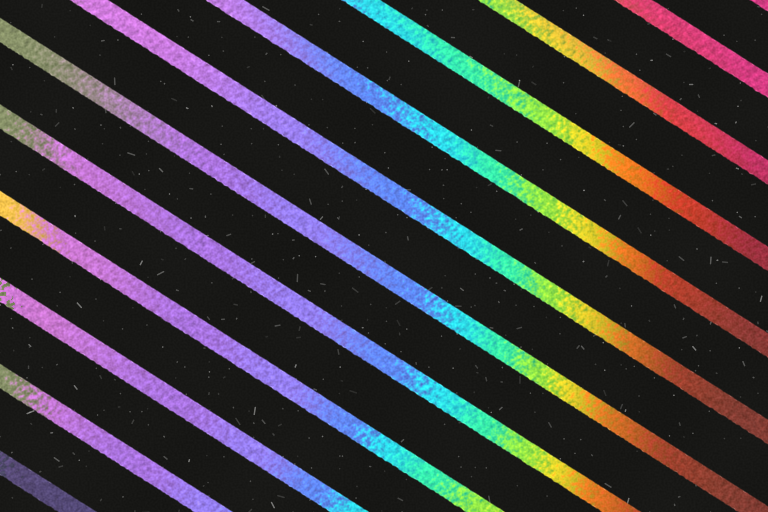
Write a Shadertoy shader that draws this pattern.

```glsl
// Diagonal holographic foil stripes on matte black card.
// Stripes repeat by rounding a slanted coordinate; a curved spectrum ramp colours
// the foil, and gradient noise adds crinkles, ragged edges, grain and dust.

#define SLOPE 0.636        // fall of the stripes per unit of width
#define PERIOD 0.169       // vertical spacing, in canvas heights
#define OFFSET 0.0586      // top-left start of stripe 0
#define HALF_WIDTH 0.0202  // half stripe width, square to its edge
#define BEND 0.80          // curvature of the colour fronts
#define CRINKLE 0.17       // strength of the foil relief
#define RAGGED 0.0011      // edge wear
#define DUST 0.30          // share of dusty cells
#define CARD vec3(0.092, 0.092, 0.084)

float hash(vec2 p) {
    vec3 q = fract(p.xyx * vec3(0.1031, 0.1030, 0.0973));
    q += dot(q, q.yzx + 33.33);
    return fract((q.x + q.y) * q.z);
}

float gradientDot(vec2 cell, vec2 offset) {
    float angle = 6.2832 * hash(cell);
    return dot(vec2(cos(angle), sin(angle)), offset);
}

// Gradient noise, about -0.7 to 0.7
float noise(vec2 p) {
    vec2 i = floor(p), f = p - i;
    vec2 w = f * f * f * (f * (f * 6.0 - 15.0) + 10.0);
    vec2 e = vec2(0.0, 1.0);
    return mix(mix(gradientDot(i, f), gradientDot(i + e.yx, f - e.yx), w.x),
               mix(gradientDot(i + e, f - e), gradientDot(i + 1.0, f - 1.0), w.x), w.y);
}

// Foil spectrum: rgb and position of each stop
vec3 spectrum(float u) {
    const vec4 stops[11] = vec4[11](
        vec4(0.80, 0.47, 0.82, 0.10), vec4(0.66, 0.45, 0.87, 0.40),
        vec4(0.59, 0.50, 0.95, 0.62), vec4(0.38, 0.54, 0.97, 0.80),
        vec4(0.18, 0.86, 0.92, 0.89), vec4(0.22, 0.93, 0.68, 0.99),
        vec4(0.58, 0.91, 0.28, 1.08), vec4(0.90, 0.85, 0.17, 1.16),
        vec4(0.95, 0.50, 0.13, 1.24), vec4(0.84, 0.25, 0.16, 1.33),
        vec4(0.66, 0.15, 0.26, 1.50));
    vec3 col = stops[0].rgb;
    for (int i = 1; i < 11; i++)
        col = mix(col, stops[i].rgb, smoothstep(stops[i - 1].w, stops[i].w, u));
    return col;
}

// Colour of stripe k at point p, with uneven tints near the canvas sides
vec3 foil(vec2 p, float k, float relief) {
    float dy = p.y - 0.51;
    float u = p.x + BEND * dy * dy * (1.0 - smoothstep(0.6, 1.5, p.x));
    u += 0.05 * noise(vec2(p.x * 4.0, k * 3.7)) + 0.07 * relief;
    vec3 col = spectrum(u);

    // Pink above left, magenta above right, brown below right
    float pink = smoothstep(0.6, 1.0, p.y) * (1.0 - smoothstep(0.3, 0.75, p.x));
    col = mix(col, vec3(0.88, 0.50, 0.88), 0.75 * pink);
    col = mix(col, vec3(0.86, 0.25, 0.55), 0.9 * smoothstep(1.9, 2.4, p.x + p.y));
    float brown = smoothstep(1.05, 1.45, p.x) * (1.0 - smoothstep(0.2, 0.75, p.y));
    col = mix(col, vec3(0.48, 0.25, 0.19), 0.85 * brown);

    // Olive or gold lead-in, different for each stripe
    float turn = cos(1.5708 * k);
    float lead = 0.30 * exp(-0.7 * k * k) + 0.10 * turn * turn;
    vec3 leadColor = mix(vec3(0.50, 0.58, 0.36), vec3(1.0, 0.82, 0.25), max(-turn, 0.0));
    float leadMix = 1.0 - smoothstep(0.1 * lead, lead + 0.01, p.x + 0.08 * relief);
    col = mix(col, leadColor, 0.9 * leadMix);
    return mix(col, vec3(0.29, 0.27, 0.42), 0.9 * smoothstep(4.2, 5.0, k));
}

// Sparse specks and short hairs, one per chosen cell
float dust(vec2 p, float cellSize, float px) {
    vec2 cell = floor(p / cellSize);
    vec2 center = (cell + 0.3 + 0.4 * vec2(hash(cell + 11.0), hash(cell + 27.0))) * cellSize;
    float angle = 6.2832 * hash(cell + 43.0);
    vec2 dir = vec2(cos(angle), sin(angle));
    float halfLength = 0.007 * pow(hash(cell + 59.0), 5.0);
    vec2 q = p - center;
    float d = length(q - dir * clamp(dot(q, dir), -halfLength, halfLength));
    float speck = 1.0 - smoothstep(0.0003, 0.0007 + px, d);
    return speck * step(hash(cell + 71.0), DUST) * (0.3 + 0.7 * hash(cell + 83.0));
}

void mainImage(out vec4 fragColor, in vec2 fragCoord) {
    vec2 p = fragCoord / iResolution.y;
    float px = 1.0 / iResolution.y;

    // Stripe frame: index, position along, signed distance across
    vec2 along = normalize(vec2(1.0, -SLOPE));
    float level = (1.0 - p.y - SLOPE * p.x - OFFSET) / PERIOD;
    float k = round(level);
    float across = (level - k) * PERIOD * along.x;
    float s = dot(p, along);

    // Foil relief: slanted brush marks over finer crinkles
    vec2 brush = vec2(dot(p, vec2(0.80, 0.60)), dot(p, vec2(-0.60, 0.80)));
    float relief = 0.6 * noise(brush * vec2(45.0, 150.0)) + 0.7 * noise(p * 105.0)
                 + 0.4 * noise(p * 210.0 + 17.0);

    // Edge is rougher on the lower side
    float wear = RAGGED * noise(vec2(s * 130.0, k * 7.3)) * (across > 0.0 ? 1.8 : 0.7);
    float edge = abs(across) - HALF_WIDTH + wear;
    float mask = 1.0 - smoothstep(-px, px, edge);

    // Card with grain, faint smudges and dust
    float grain = noise(p * 240.0 + 5.0);
    vec3 col = CARD + 0.018 * grain + 0.012 * noise(p * 5.0);
    col += 0.38 * dust(p, 0.043, px) + 0.25 * dust(p + 3.7, 0.029, px);

    // Foil, lit by its relief, with a thin bright rim
    vec3 shine = foil(p, k, relief) * (1.0 + CRINKLE * 1.6 * relief);
    float rim = smoothstep(-0.003, -0.0005, edge) * smoothstep(0.0, 0.4, noise(vec2(s * 90.0, k)));
    shine += 0.16 * rim + 0.05 * grain;
    fragColor = vec4(clamp(mix(col, shine, mask), 0.0, 1.0), 1.0);
}
```
